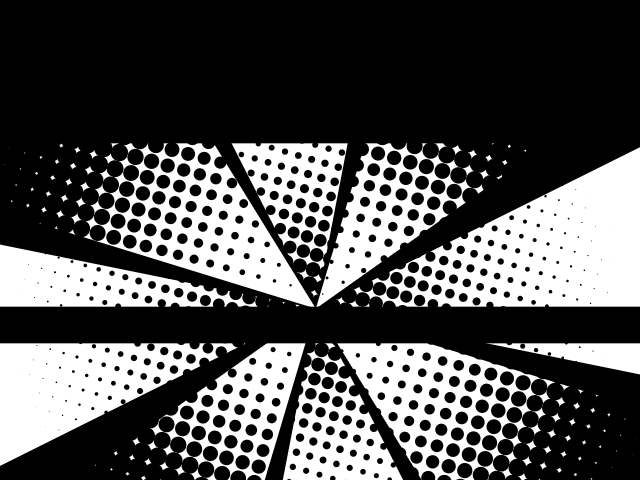
Reproduce this background procedurally as a WebGL 2 fragment shader.

```glsl
#version 300 es
precision highp float;
// Black and white comic sunburst of halftone wedges, cut by two black bands.

#define CENTRE vec2(-0.0087, 0.357)   // burst centre: x from mid canvas, y from the bottom
#define TOP_BAND 0.7014               // lower edge of the top band
#define MID_BAND vec2(0.2847, 0.3611) // lower and upper edge of the middle band
#define CORE_RADIUS 0.0182            // radius of the shrinking dots at the centre

uniform vec2 u_resolution;
out vec4 outColor;

const vec3 INK = vec3(0.0);
const vec3 PAPER = vec3(1.0);

// Dot lattices: two step vectors and one dot position each
const mat2 GROW_STEPS = mat2(0.03346, -0.00907, -0.00907, -0.03346);
const vec2 GROW_ANCHOR = vec2(0.0932, 0.1887);
const mat2 FADE_STEPS = mat2(0.02778, -0.00811, -0.00752, -0.03043);
const vec2 FADE_ANCHOR = vec2(0.1962, 0.0556);

// Wedges: middle angle, half angle (degrees), dot radius at centre, radius slope
const vec4 WEDGES[4] = vec4[4](
    vec4(7.5, 18.97, CORE_RADIUS, -0.0295),
    vec4(54.35, 19.05, 0.0, 0.042),
    vec4(98.05, 18.95, CORE_RADIUS, -0.035),
    vec4(142.3, 20.6, 0.0, 0.0345));

// Antialiased coverage of a signed distance, positive inside
float cover(float dist, float pixel) {
    return clamp(0.5 + dist / pixel, 0.0, 1.0);
}

// Signed distance to a pair of opposite wedges through the origin
float doubleWedge(vec2 p, float angle, float halfAngle) {
    vec2 axis = vec2(cos(angle), sin(angle));
    float along = abs(dot(p, axis));
    float across = abs(dot(p, vec2(-axis.y, axis.x)));
    return along * sin(halfAngle) - across * cos(halfAngle);
}

// Distance to the nearest lattice point
float latticeDistance(vec2 p, mat2 steps, vec2 anchor) {
    vec2 cell = inverse(steps) * (p - anchor);
    return length(steps * (cell - round(cell)));
}

void main() {
    float pixel = 1.0 / u_resolution.y;
    vec2 uv = (gl_FragCoord.xy - vec2(0.5 * u_resolution.x, 0.0)) * pixel;
    vec2 p = uv - CENTRE;
    float fadeDots = latticeDistance(p, FADE_STEPS, FADE_ANCHOR);
    float growDots = latticeDistance(p, GROW_STEPS, GROW_ANCHOR);

    // Paper wedges with halftone dots that fade or grow outwards
    float paper = 0.0;
    for (int i = 0; i < 4; i++) {
        vec4 wedge = WEDGES[i];
        float radius = wedge.z + wedge.w * length(p);
        float dots = i % 2 == 0 ? fadeDots : growDots;
        float inside = cover(doubleWedge(p, radians(wedge.x), radians(wedge.y)), pixel);
        paper = max(paper, inside * cover(dots - radius, pixel));
    }

    // Solid bands
    float panels = cover(TOP_BAND - uv.y, pixel);
    panels *= 1.0 - cover(min(uv.y - MID_BAND.x, MID_BAND.y - uv.y), pixel);

    outColor = vec4(mix(INK, PAPER, paper * panels), 1.0);
}
```
